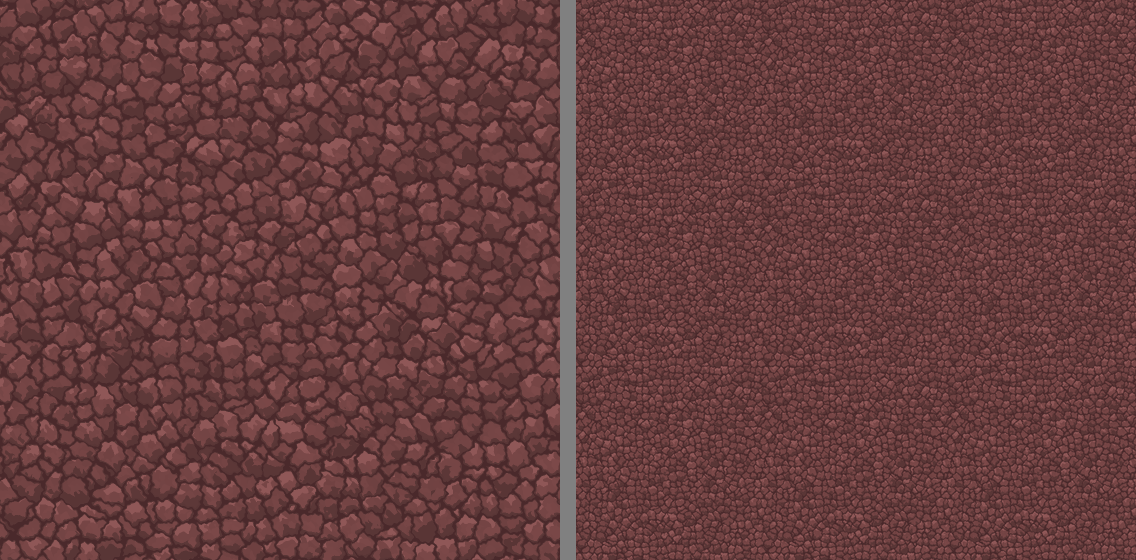
Left, the tile; right, the same tile 3 across and 3 down.
This texture is drawn by a Shadertoy shader. Its source:

```glsl
// Tiling bed of rounded red-brown stones with flat shaded facets and dark gaps.

const float TAU = 6.2831853;
const float STONES = 28.0;          // stone cells across the canvas
const float FACETS = 3.0 * STONES;  // facet cells across the canvas

vec3 hash3(vec2 cell, float period) {
    cell = mod(cell, period);
    vec3 k = vec3(dot(cell, vec2(127.1, 311.7)),
                  dot(cell, vec2(269.5, 183.3)),
                  dot(cell, vec2(113.5, 271.9)));
    return fract(sin(k + period) * 43758.547);
}

// Layered sines with whole numbers of waves, so the wobble wraps
vec2 wobble(vec2 uv) {
    vec2 a = TAU * uv.yx;
    vec2 b = TAU * uv;
    return 0.06 * sin(31.0 * a + 9.0 * b + vec2(0.0, 2.0))
         + 0.035 * sin(59.0 * a - 23.0 * b + vec2(1.0, 4.0))
         + 0.022 * sin(97.0 * a + 41.0 * b + vec2(3.0, 5.0));
}

// Stone centre in xy, squared radius in z
vec3 stoneAt(vec2 cell) {
    vec3 h = hash3(cell, STONES);
    return vec3(cell + 0.06 + 0.88 * h.xy, 0.45 * h.z);
}

float power(vec2 p, vec3 stone) {
    vec2 d = p - stone.xy;
    return dot(d, d) - stone.z;
}

// Nearest stone by weighted distance; edge is the rounded distance to its rim
vec3 findStone(vec2 p, out vec2 id, out float edge) {
    vec2 base = floor(p);
    vec3 nearest = vec3(0.0);
    float best = 1e5;
    for (int y = -2; y <= 2; y++)
    for (int x = -2; x <= 2; x++) {
        vec2 cell = base + vec2(x, y);
        vec3 stone = stoneAt(cell);
        float d = power(p, stone);
        if (d < best) { best = d; nearest = stone; id = cell; }
    }
    float sum = 1e-6;
    for (int y = -2; y <= 2; y++)
    for (int x = -2; x <= 2; x++) {
        vec2 cell = base + vec2(x, y);
        if (cell == id) continue;
        vec3 stone = stoneAt(cell);
        float gap = (power(p, stone) - best) / (2.0 * length(stone.xy - nearest.xy));
        sum += exp(-16.0 * gap);
    }
    edge = -log(sum) / 16.0;
    return nearest;
}

// Nearest facet: centre in stone units in xy, random value in z
vec3 findFacet(vec2 p) {
    p *= FACETS / STONES;
    vec3 nearest = vec3(0.0);
    float best = 1e5;
    for (int y = -1; y <= 1; y++)
    for (int x = -1; x <= 1; x++) {
        vec2 cell = floor(p) + vec2(x, y);
        vec3 h = hash3(cell, FACETS);
        vec2 centre = cell + h.xy;
        float d = dot(p - centre, p - centre);
        if (d < best) { best = d; nearest = vec3(centre * STONES / FACETS, h.z); }
    }
    return nearest;
}

vec3 stoneColour(vec2 uv) {
    vec3 gapColour = vec3(0.29, 0.16, 0.17);
    vec3 shade = vec3(0.35, 0.21, 0.21);
    vec3 body = vec3(0.46, 0.27, 0.27);
    vec3 highlight = vec3(0.56, 0.34, 0.34);

    vec2 p = uv * STONES + wobble(uv);
    vec2 id;
    float edge;
    vec3 stone = findStone(p, id, edge);
    vec3 facet = findFacet(p + 0.8 * wobble(uv.yx));

    // Each facet takes one flat tone, lit from above
    float tint = hash3(id + 7.0, STONES).x - 0.5;
    float light = dot(facet.xy - stone.xy, vec2(-0.22, 0.85))
                + 0.5 * (facet.z - 0.5) + 0.4 * tint;
    vec3 colour = body * (1.0 + 0.07 * (facet.z - 0.5) + 0.08 * tint);
    if (light > 0.4) colour = highlight;
    if (light < -0.27) colour = shade * (1.04 + 0.1 * tint);

    // Shaded rim, wider on the underside, then the uneven dark gap
    float under = smoothstep(0.25, -0.35, p.y - stone.y);
    float width = 0.042 + 0.016 * sin(TAU * (5.0 * uv.x + 3.0 * uv.y))
                        * sin(TAU * (7.0 * uv.y - 4.0 * uv.x));
    if (edge < width + 0.035 + 0.045 * under) colour = shade;
    if (edge < width) colour = gapColour;
    return colour;
}

void mainImage(out vec4 fragColor, in vec2 fragCoord) {
    // Four samples per pixel smooth the hard tone edges
    vec3 colour = vec3(0.0);
    for (int i = 0; i < 4; i++) {
        vec2 offset = vec2(i & 1, i >> 1) * 0.5 - 0.25;
        colour += 0.25 * stoneColour((fragCoord + offset) / iResolution.xy);
    }
    fragColor = vec4(colour, 1.0);
}
```
